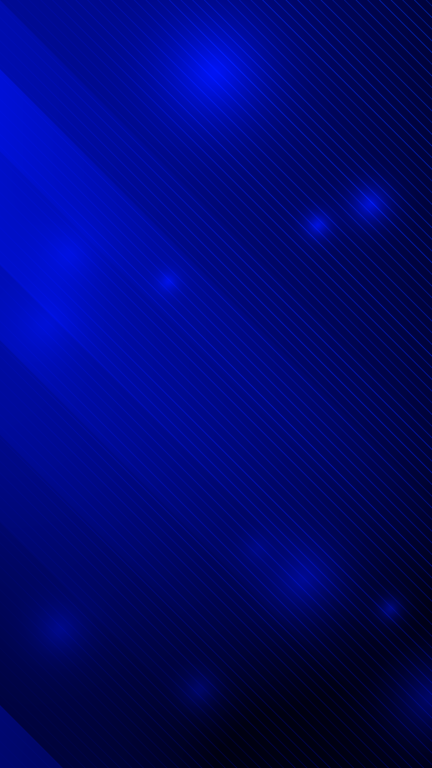
Write a Shadertoy shader that draws this background.

```glsl
// Deep blue backdrop with diagonal bands, fine parallel lines and soft glowing spots.

// Soft round light with a bright core and a wide skirt
float glow(vec2 p, vec2 center, float radius) {
    vec2 d = (p - center) / radius;
    return exp(-1.3 * pow(dot(d, d) + 1e-4, 0.7));
}

// Wide diagonal bands: each edge (x) adds a brightness step (y)
float bands(float diagonal, float pixel) {
    vec2 steps[] = vec2[](
        vec2(0.0, 0.10), vec2(0.09, 0.16), vec2(0.197, -0.06), vec2(0.345, -0.08),
        vec2(0.443, -0.09), vec2(0.566, -0.06), vec2(0.68, -0.04), vec2(0.918, 0.20));
    float sum = -0.10;
    for (int i = 0; i < steps.length(); i++)
        sum += steps[i].y * smoothstep(-pixel, pixel, diagonal - steps[i].x);
    return sum;
}

// Thin evenly spaced lines whose strength drifts from one to the next
float fineLines(float diagonal, float pixel) {
    float cell = diagonal / 0.0152;
    float id = floor(cell);
    float dist = abs(fract(cell) - 0.5) * 0.0152;
    float strength = 0.75 + 0.15 * sin(id * 2.4) + 0.1 * sin(id * 0.7);
    return strength * (1.0 - smoothstep(0.0, 0.0007 + pixel, dist));
}

// Scattered lights: position, radius, strength
float lights(vec2 p) {
    vec4 spots[] = vec4[](
        vec4(0.280, 0.906, 0.080, 0.50), vec4(0.482, 0.734, 0.027, 0.52),
        vec4(0.414, 0.707, 0.018, 0.50), vec4(0.219, 0.633, 0.016, 0.30),
        vec4(0.091, 0.669, 0.045, 0.17), vec4(0.061, 0.577, 0.055, 0.17),
        vec4(0.335, 0.286, 0.024, 0.13), vec4(0.395, 0.245, 0.055, 0.32),
        vec4(0.508, 0.207, 0.017, 0.35), vec4(0.078, 0.180, 0.040, 0.22),
        vec4(0.260, 0.102, 0.028, 0.22), vec4(0.560, 0.090, 0.060, 0.32));
    float sum = 0.0;
    for (int i = 0; i < spots.length(); i++)
        sum += spots[i].w * glow(p, spots[i].xy, spots[i].z);
    return sum;
}

void mainImage(out vec4 fragColor, in vec2 fragCoord) {
    vec2 uv = fragCoord / iResolution.xy;
    vec2 p = fragCoord / iResolution.y;
    float pixel = 1.0 / iResolution.y;
    float diagonal = 1.0 - p.y - p.x;

    // Base light: fades to the right and toward the bottom, darkest at the lower edge
    float blue = 0.68 - 0.44 * pow(uv.x, 1.2) - 0.28 * smoothstep(0.5, 0.0, uv.y);
    blue += bands(diagonal, pixel) * exp(-2.2 * uv.x);
    blue -= 0.14 * glow(p, vec2(0.34, 0.0), 0.11);
    blue = max(blue, 0.07) + lights(p);

    // Lines stand out most on the dark right side
    float line = fineLines(diagonal, pixel) * smoothstep(-0.2, 0.8, uv.x)
               * mix(0.55, 1.0, smoothstep(0.0, 0.5, uv.y));
    blue += 0.42 * line * (1.0 - 0.6 * min(blue, 1.0));

    blue = clamp(blue, 0.0, 1.0);
    float green = 0.08 * pow(blue, 1.3) + 0.07 * line * uv.x * uv.y;
    fragColor = vec4(0.0, green, blue, 1.0);
}
```
